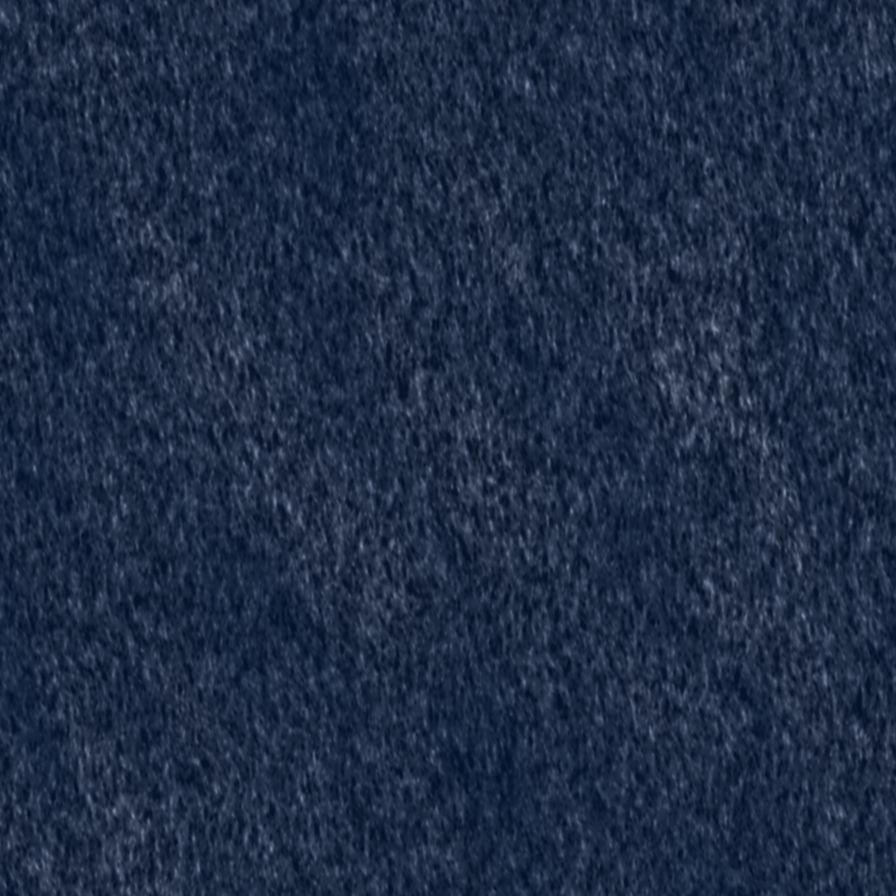
This texture is drawn by a WebGL 2 fragment shader. Its source:

```glsl
#version 300 es
precision highp float;
// Navy napped cloth: short, slightly leaning fibres over soft diagonal folds.
// Every layer is cellular noise: each cell scatters one soft streak with a
// random place, lean and signed brightness, and nearby streaks are summed.

uniform vec2 u_resolution;
out vec4 fragColor;

const vec3 NAVY = vec3(0.117, 0.171, 0.266);
const vec3 SHEEN = vec3(1.0, 1.0, 1.04);     // colour change per unit of tone
const vec3 FOLD_TINT = vec3(0.002, 0.0, -0.003);
const float CONTRAST = 0.047;
const float STREAK_DEVIATION = 0.36;         // spread of the raw streak sum

// Three random values in 0..1 for one cell of one layer.
vec3 hash3(ivec2 cell, uint seed) {
    uvec3 v = uvec3(uvec2(cell), seed) * 1664525u + 1013904223u;
    v.x += v.y * v.z; v.y += v.z * v.x; v.z += v.x * v.y;
    v ^= v >> 16u;
    v.x += v.y * v.z; v.y += v.z * v.x; v.z += v.x * v.y;
    return vec3(v >> 8u) / 16777216.0;
}

// Turns p so that its y axis leans to the left by the given angle.
vec2 lean(vec2 p, float angle) {
    float c = cos(angle), s = sin(angle);
    return vec2(c * p.x + s * p.y, c * p.y - s * p.x);
}

// Sum of soft signed streaks, scaled to zero mean and unit deviation.
float streaks(vec2 p, vec2 frequency, float spread, uint seed) {
    vec2 q = p * frequency;
    ivec2 home = ivec2(floor(q));
    float sum = 0.0;
    for (int y = -1; y <= 1; y++) {
        for (int x = -1; x <= 1; x++) {
            ivec2 cell = home + ivec2(x, y);
            vec3 h = hash3(cell, seed);
            vec2 d = q - vec2(cell) - h.xy;
            d.x += d.y * spread * (fract(h.z * 37.0) - 0.5);
            sum += (2.0 * h.z - 1.0) * exp(-4.0 * dot(d, d));
        }
    }
    return sum / STREAK_DEVIATION;
}

// Gentle bending of the fibre direction across the cloth.
vec2 sway(vec2 p) {
    float bend = sin(p.y * 17.0 + 3.0 * sin(p.x * 7.0))
               + 0.6 * sin(p.y * 31.0 - p.x * 23.0);
    return p + vec2(0.002 * bend, 0.0);
}

void main() {
    vec2 p = gl_FragCoord.xy / min(u_resolution.x, u_resolution.y);

    // Broad patches and narrower diagonal folds
    float patches = streaks(lean(p, 0.6), vec2(7.0, 4.0), 0.5, 1u);
    float folds = streaks(lean(p, 0.46), vec2(22.0, 5.5), 0.5, 2u);
    float relief = 0.6 * patches + 0.8 * folds;

    // Fibres, with a finer grain between them
    vec2 nap = lean(sway(p), 0.13);
    float fibres = streaks(nap, vec2(205.0, 68.0), 0.8, 3u);
    float grain = streaks(nap, vec2(285.0, 160.0), 0.8, 4u);
    float pile = (0.82 * fibres + 0.62 * grain) * (1.0 + 0.08 * relief);

    // Tone leans toward bright tips, then becomes colour
    float tone = max(pile + 0.2 * relief, -2.6);
    tone += 0.09 * (tone * tone - 1.0);
    vec3 color = NAVY + CONTRAST * tone * SHEEN + FOLD_TINT * relief;
    fragColor = vec4(clamp(color, 0.0, 1.0), 1.0);
}
```
